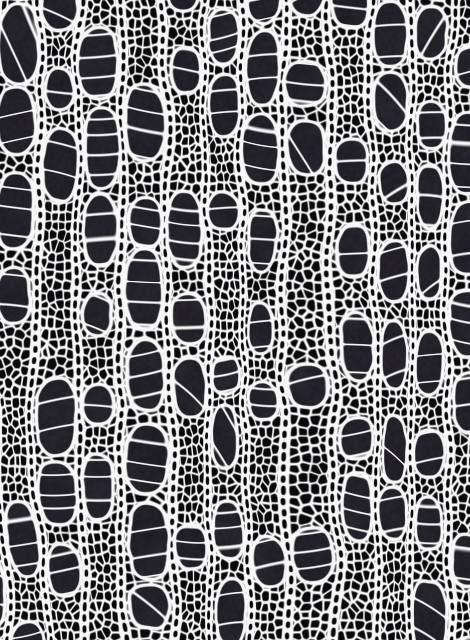
Reproduce this texture procedurally as a Shadertoy shader.

```glsl
// Cross section of wood: dark septate vessels among small cells and pale wavy rays.

vec2 hash22(vec2 p) {
    vec3 q = fract(p.xyx * vec3(.1031, .1030, .0973));
    q += dot(q, q.yzx + 33.33);
    return fract((q.xx + q.yz) * q.zy);
}

float noise(vec2 p) {
    vec2 i = floor(p), f = fract(p);
    f = f * f * (3. - 2. * f);
    float low = mix(hash22(i).x, hash22(i + vec2(1, 0)).x, f.x);
    float high = mix(hash22(i + vec2(0, 1)).x, hash22(i + 1.).x, f.x);
    return mix(low, high, f.y);
}

// Smooth maximum, rounds the corners of intersections
float smax(float a, float b, float k) {
    float h = max(k - abs(a - b), 0.) / k;
    return max(a, b) + h * h * k * .25;
}

// Approximate distance to a superellipse of radii r
float ovalDistance(vec2 q, vec2 r) {
    vec2 a = abs(q / r) + 1e-3;
    float k = pow(dot(pow(a, vec2(2.5)), vec2(1)), .4);
    return (k - 1.) / length(pow(a / k, vec2(1.5)) / r);
}

// Rounded Voronoi cells, negative inside; p in cell units
float smallCells(vec2 p) {
    vec2 home = floor(p), nearId = home, nearPos = vec2(0);
    float best = 9.;
    for (int j = -1; j <= 1; j++)
    for (int i = -1; i <= 1; i++) {
        vec2 id = home + vec2(i, j);
        vec2 v = id + .5 + .68 * (hash22(id + 7.) - .5) - p;
        if (dot(v, v) < best) { best = dot(v, v); nearId = id; nearPos = v; }
    }
    float sum = 0.;
    for (int j = -1; j <= 1; j++)
    for (int i = -1; i <= 1; i++) {
        if (i == 0 && j == 0) continue;
        vec2 id = nearId + vec2(i, j);
        vec2 v = id + .5 + .68 * (hash22(id + 7.) - .5) - p;
        sum += exp(-18. * dot(.5 * (v + nearPos), normalize(v - nearPos)));
    }
    return .07 + .09 * hash22(nearId + 31.).x + log(sum) / 18.;
}

void mainImage(out vec4 fragColor, in vec2 fragCoord) {
    vec2 p = fragCoord / iResolution.y;
    // Slow wander of all the vertical files
    p.x += .03 * (noise(p * vec2(7., 2.5)) - .5) + .008 * (noise(p * vec2(14., 9.) + 5.) - .5);

    // Vessels: one candidate per block of a column
    const float column = .064, block = .13;
    float vessel = 1., lumen = 1., push = 0.;
    for (int i = -1; i <= 1; i++) {
        float col = floor(p.x / column) + float(i);
        float shift = hash22(vec2(col, 3.)).x;
        for (int j = -1; j <= 1; j++) {
            float row = floor(p.y / block + shift) + float(j);
            vec2 id = vec2(col, row);
            vec2 size = hash22(id + 11.), place = hash22(id + 47.), cut = hash22(id + 83.);
            if (hash22(id + 129.).x > .8) continue;
            vec2 r = vec2(0, mix(.024, .061, size.x));
            r.x = min(mix(.017, .024, size.y) + .005 * size.x, r.y);
            vec2 center = vec2((col + .5) * column + .006 * (place.x - .5),
                               (row + .5 - shift) * block + (2. * place.y - 1.) * (.062 - r.y));
            vec2 q = p - center;
            vec2 reach = q / (r * vec2(1.6, 1.2));
            push += .42 * q.x * exp(-dot(reach, reach));

            float d = ovalDistance(q, r) + .003 * (noise(p * 55.) - .5);
            if (d < vessel) {
                vessel = d;
                // Thin cross walls, mostly level, some steeply tilted
                float tilt = (cut.x - .5) * (cut.y > .82 ? 2.4 : .5);
                float along = dot(q, vec2(sin(tilt), cos(tilt))) + 5. * (cut.y - .5) * q.x * q.x;
                along += .012 * (noise(vec2(along * 45., col * 9. + row)) - .5);
                float gap = .026 + .022 * cut.y;
                float septum = abs(fract(along / gap + place.x) - .5) * gap;
                lumen = smax(d, .0017 - septum, .004);
            }
        }
    }

    // Files of cells bend around the vessels
    vec2 g = vec2(p.x - push, p.y);
    float tissue = .0135 * smallCells(g / vec2(.0128, .0152) + vec2(.5, 0));

    // Rays: pale bands holding a single file of upright cells
    float rayId = floor(g.x / column + .5);
    float rayX = g.x - rayId * column;
    float rayY = g.y / .0175 + 9. * hash22(vec2(rayId, 5.)).y;
    vec2 rayRandom = hash22(vec2(rayId, floor(rayY)));
    vec2 dash = vec2(rayX + .0015 * (rayRandom.x - .5), (fract(rayY) - .5) * .0175);
    float rayCell = ovalDistance(dash, vec2(.0032, .0048 + .0024 * rayRandom.y));
    tissue = min(smax(tissue, .0078 - abs(rayX), .002), rayCell);
    tissue = smax(tissue, .0052 - vessel, .003);

    // Ink on paper with soft edges
    float soft = max(.0015, .8 / iResolution.y);
    float mottle = noise(p * 190.) * .5 + noise(p * 30.) * .5;
    vec3 color = vec3(.97 + .015 * (mottle - .5));
    color = mix(vec3(.04, .04, .05), color, smoothstep(-soft, soft, tissue));
    vec3 vesselInk = vec3(.14, .13, .16) + .05 * (mottle - .5);
    color = mix(vesselInk, color, smoothstep(-soft, soft, lumen));
    fragColor = vec4(color, 1);
}
```
